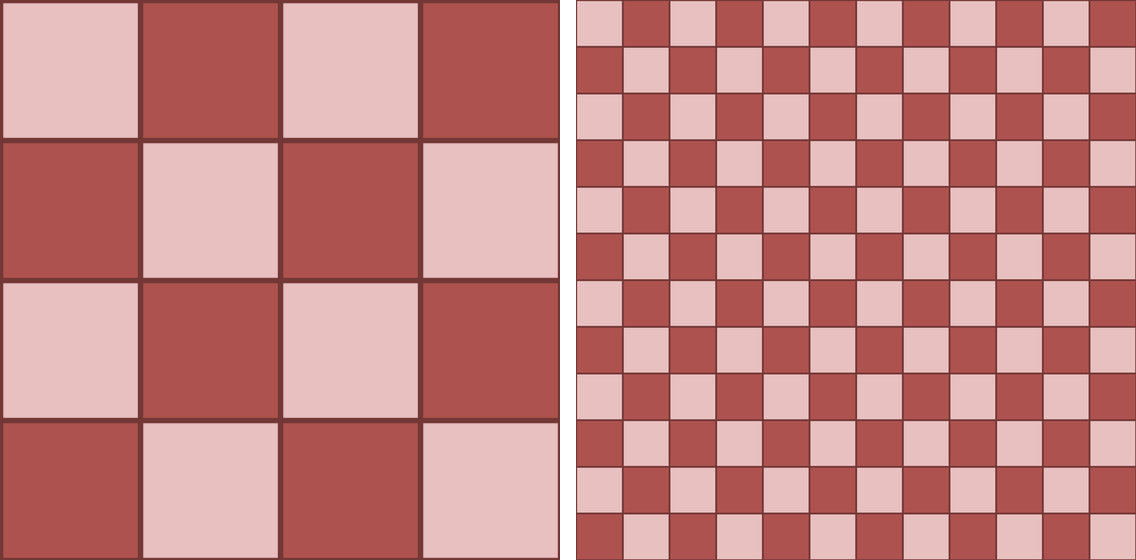
Left: one tile. Right: repeated 3 by 3.
Give the GLSL for this pattern, as a Shadertoy shader.

```glsl
// Four by four checkerboard of pink and brick red tiles with dark grout lines.

void mainImage(out vec4 fragColor, in vec2 fragCoord) {
    // Tile coordinates, with the grid nudged slightly right and down
    vec2 grid = 4.0 * fragCoord / iResolution.xy + vec2(-0.0039, 0.0039);
    vec2 pixel = 4.0 / iResolution.xy;

    // Alternating tile colours
    vec2 cell = floor(grid);
    float checker = mod(cell.x + cell.y, 2.0);
    vec3 color = mix(vec3(0.68, 0.322, 0.31), vec3(0.914, 0.753, 0.753), checker);

    // Grout: distance to the nearest grid line on each axis, smoothed over one pixel
    vec2 lineDistance = 0.5 - abs(fract(grid) - 0.5);
    vec2 inside = clamp((lineDistance - 0.0195) / pixel + 0.5, 0.0, 1.0);
    color = mix(vec3(0.451, 0.216, 0.212), color, inside.x * inside.y);

    fragColor = vec4(color, 1.0);
}
```
